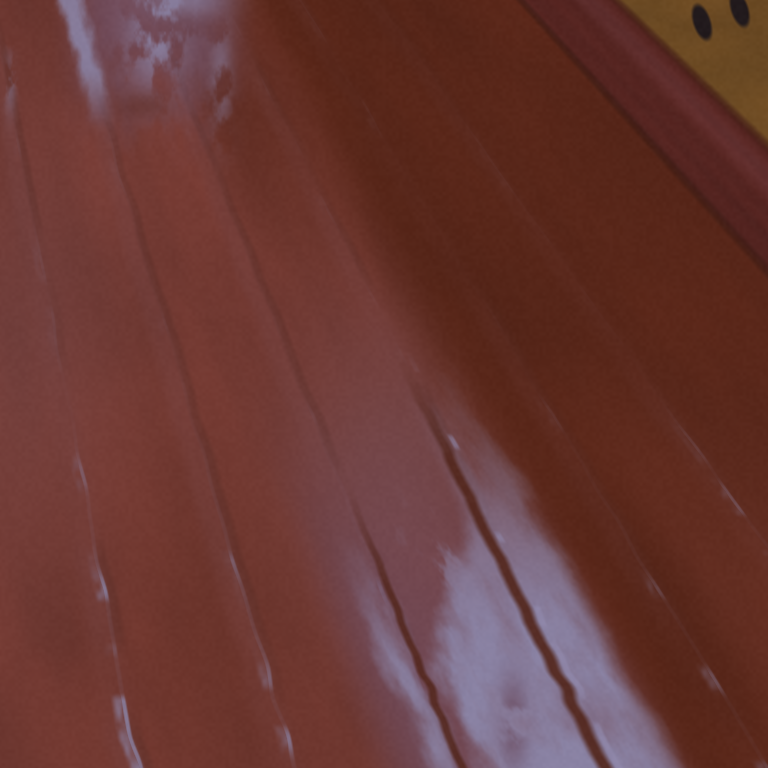
Reproduce this texture procedurally as a three.js fragment shader.

```glsl
varying vec2 vUv;

const vec3 RED_PAINT = vec3(0.445, 0.222, 0.192);
const vec3 MAUVE_SHEEN = vec3(0.465, 0.285, 0.295);
const vec3 DARK_PAINT = vec3(0.345, 0.150, 0.098);
const vec3 GLARE = vec3(0.54, 0.51, 0.64);
const vec3 PURPLE_HAZE = vec3(0.44, 0.31, 0.39);
const vec3 GROOVE = vec3(0.27, 0.125, 0.09);
const vec3 SKIRTING = vec3(0.325, 0.140, 0.125);
const vec3 PANEL = vec3(0.43, 0.295, 0.14);
const vec3 HOLE = vec3(0.13, 0.10, 0.11);
const float FIRST_SEAM = 0.18;
const float BOARD_WIDTH = 0.205;
const float SHADE_EDGE = 0.875;
const float SKIRT_BASE = 1.588;
const float SKIRT_TOP = 1.84;
const float GRAIN = 0.016;

float hash(vec2 p) {
  vec3 q = fract(vec3(p.xyx) * 0.1031);
  q += dot(q, q.yzx + 33.33);
  return fract((q.x + q.y) * q.z);
}

float noise(vec2 p) {
  vec2 i = floor(p), f = fract(p);
  f = f * f * (3.0 - 2.0 * f);
  return mix(mix(hash(i), hash(i + vec2(1, 0)), f.x),
             mix(hash(i + vec2(0, 1)), hash(i + vec2(1, 1)), f.x), f.y);
}

float fbm(vec2 p) {
  float sum = 0.0, amp = 0.5;
  for (int i = 0; i < 4; i++) {
    sum += amp * noise(p);
    p = p * 2.03 + 7.1;
    amp *= 0.5;
  }
  return sum;
}

float line(float d, float halfWidth) {
  return 1.0 - smoothstep(halfWidth * 0.2, halfWidth, abs(d));
}

float band(float x, float lo, float hi, float soft) {
  return smoothstep(lo - soft, lo + soft, x) * (1.0 - smoothstep(hi - soft, hi + soft, x));
}

float blob(vec2 p, vec2 centre, vec2 radius) {
  vec2 d = (p - centre) / radius;
  return exp(-dot(d, d));
}

// Position across the boards, constant along each converging seam
float boardCoord(vec2 p) {
  return (p.x + 0.1 * p.y) / (1.0 - 0.51 * p.y);
}

vec3 paint(vec2 p, float a) {
  float cloud = fbm(vec2(a * 9.0, p.y * 5.0));
  vec3 c = RED_PAINT * (0.88 + 0.24 * cloud);
  c = mix(c, MAUVE_SHEEN, 0.8 * blob(p, vec2(0.51, 0.40), vec2(0.13, 0.19)));
  c = mix(c, MAUVE_SHEEN, 0.4 * blob(p, vec2(0.03, 0.55), vec2(0.13, 0.30)));
  c = mix(c, DARK_PAINT, 0.55 * band(a, 0.62, 0.84, 0.06) * smoothstep(0.55, 0.9, p.y));
  c = mix(c, DARK_PAINT, 0.25 * blob(p, vec2(0.28, 0.17), vec2(0.16, 0.25)));
  vec3 shade = DARK_PAINT * (0.92 + 0.16 * cloud);
  shade += vec3(0.035, 0.025, 0.03) * smoothstep(1.0, 1.1, a) * (1.0 - smoothstep(0.2, 0.6, p.y));
  return mix(c, shade, smoothstep(SHADE_EDGE - 0.11, SHADE_EDGE + 0.06, a));
}

// Faint seams with sparse, short glints
vec3 seams(vec3 c, vec2 p, float a) {
  for (int i = 0; i < 6; i++) {
    float k = float(i);
    float d = a - FIRST_SEAM - BOARD_WIDTH * k + (noise(vec2(k * 9.0, p.y * 22.0)) - 0.5) * 0.007;
    float visible = smoothstep(0.25, 0.75, noise(vec2(k * 3.7 + 1.0, p.y * 9.0)));
    float broken = smoothstep(0.50, 0.85, noise(vec2(k * 5.3 + 2.0, p.y * 26.0)));
    float low = 1.0 - smoothstep(0.25, 0.52, p.y);
    float lit = i < 4 ? 1.0 : 0.45;
    c = mix(c, GROOVE, 0.26 * lit * visible * line(d - 0.008, 0.014));
    c = mix(c, MAUVE_SHEEN, lit * (0.10 + 0.14 * visible) * line(d + 0.012, 0.036));
    float thin = line(d, 0.005) * (0.12 + 0.88 * broken);
    float fleck = line(d + 0.006, 0.013) * broken * noise(p * vec2(110.0, 55.0));
    c = mix(c, GLARE, (i < 2 ? 0.85 : 0.45) * max(thin, fleck) * (0.12 + 0.88 * low));
  }
  return c;
}

// Window light lying on the near boards
vec3 nearGlare(vec3 c, vec2 p, float a) {
  float rag = fbm(vec2(a * 28.0, p.y * 16.0)) - 0.47;
  float e = a + rag * 0.045;
  float haze = band(a, 0.51, SHADE_EDGE, 0.045) * (1.0 - smoothstep(0.12, 0.52, p.y));
  c = mix(c, PURPLE_HAZE, 0.65 * haze);
  float leftSide = 0.63 + 0.14 * smoothstep(0.12, 0.36, p.y);
  float wide = band(e, leftSide, SHADE_EDGE, 0.022) * (1.0 - smoothstep(0.18, 0.50, p.y + rag * 0.22));
  float slim = band(e, 0.555, 0.593, 0.016) * (1.0 - smoothstep(0.10, 0.33, p.y + rag * 0.15));
  c = mix(c, GLARE, clamp(0.90 + rag * 0.8, 0.0, 1.0) * max(wide, slim));
  float fleck = smoothstep(0.03, 0.20, rag) * blob(p, vec2(0.565, 0.27), vec2(0.035, 0.07));
  c = mix(c, GLARE, 0.7 * fleck);
  c = mix(c, PURPLE_HAZE * 0.95, 0.8 * blob(p, vec2(0.668, 0.06), vec2(0.02, 0.06)) * smoothstep(-0.08, 0.1, rag));
  float wobble = (noise(vec2(3.0, p.y * 48.0)) - 0.5) * 0.006;
  float reach = 1.0 - smoothstep(0.38, 0.56, p.y);
  float glint = smoothstep(0.5, 0.8, noise(vec2(8.0, p.y * 40.0)));
  c = mix(c, GROOVE * 1.2, 0.92 * reach * line(a - 0.788 + wobble, 0.015));
  c = mix(c, GLARE * 1.05, 0.7 * reach * line(a - 0.806 + wobble, 0.007) * glint);
  return mix(c, GROOVE * 1.2, 0.85 * (1.0 - smoothstep(0.2, 0.40, p.y)) * line(a - 0.602 + wobble, 0.009));
}

// Scattered reflections on the far boards
vec3 farGlare(vec3 c, vec2 p) {
  float rag = fbm(p * vec2(48.0, 28.0)) - 0.47;
  float haze = band(p.x, 0.10, 0.30, 0.04) * smoothstep(0.78, 0.98, p.y + rag * 0.1);
  c = mix(c, PURPLE_HAZE, 0.75 * haze);
  float streakX = 0.092 + (1.0 - p.y) * 0.27;
  float light = line(p.x - streakX + rag * 0.02, 0.023) * smoothstep(0.82, 0.92, p.y);
  light += blob(p, vec2(0.205, 0.955), vec2(0.036, 0.07)) * smoothstep(-0.14, 0.1, rag);
  light += 0.7 * blob(p, vec2(0.245, 1.0), vec2(0.05, 0.022));
  light += 0.55 * blob(p, vec2(0.288, 0.90), vec2(0.014, 0.07)) * smoothstep(-0.15, 0.12, rag);
  light += 0.5 * blob(p, vec2(0.013, 0.89), vec2(0.008, 0.04)) * smoothstep(-0.1, 0.1, rag);
  c = mix(c, GLARE, clamp(light, 0.0, 1.0) * 0.9);
  return mix(c, RED_PAINT * 0.85, 0.6 * blob(p, vec2(0.185, 0.862), vec2(0.035, 0.018)));
}

float hole(vec2 p, vec2 centre) {
  vec2 d = p - centre;
  d.x += d.y * 0.25;
  return 1.0 - smoothstep(0.75, 1.15, length(d / vec2(0.012, 0.024)));
}

// Skirting board and the perforated panel above it
vec3 wall(vec3 c, vec2 p, float a) {
  vec3 skirt = SKIRTING * (0.94 + 0.12 * noise(vec2(a * 40.0, p.y * 6.0)));
  skirt += vec3(0.05, 0.04, 0.05) * band(a, 1.735, 1.80, 0.025);
  c = mix(c, skirt, smoothstep(SKIRT_BASE - 0.01, SKIRT_BASE + 0.01, a));
  c = mix(c, GROOVE * 0.8, 0.5 * line(a - SKIRT_BASE, 0.02));
  vec3 panel = PANEL * (0.88 + 0.22 * fbm(p * vec2(12.0, 30.0)));
  panel = mix(panel, HOLE, max(hole(p, vec2(0.914, 0.971)), hole(p, vec2(0.963, 0.988))));
  c = mix(c, panel, smoothstep(SKIRT_TOP - 0.012, SKIRT_TOP + 0.012, a));
  return mix(c, GROOVE, 0.6 * line(a - SKIRT_TOP, 0.024));
}

void main() {
  vec2 p = vUv;
  float a = boardCoord(p);
  vec3 c = seams(paint(p, a), p, a);
  c = farGlare(nearGlare(c, p, a), p);
  c = wall(c, p, a);
  c += GRAIN * (noise(p * 230.0) - 0.5);
  gl_FragColor = vec4(c, 1.0);
}
```
